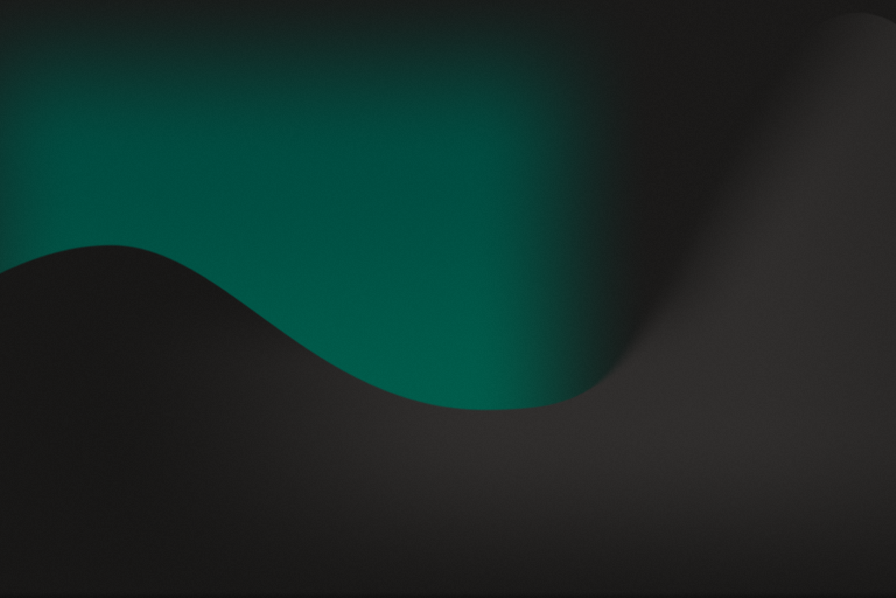
A Shadertoy shader for this background:

```glsl
// Dark satin wave rolling in front of a soft emerald glow, with fine grain.

const float PI = 3.14159265;
const vec3 NIGHT = vec3(0.104, 0.100, 0.097);
const vec3 EMERALD_TOP = vec3(0.0, 0.300, 0.255);
const vec3 EMERALD_LOW = vec3(0.0, 0.362, 0.295);
const vec3 WAVE_SHADE = vec3(0.094, 0.091, 0.088);
const vec3 WAVE_LIT = vec3(0.188, 0.180, 0.176);

float hash(vec2 cell) {
    vec3 h = fract(cell.xyx * vec3(0.1031, 0.1030, 0.0973));
    h += dot(h, h.yzx + 33.33);
    return fract((h.x + h.y) * h.z);
}

// Half a cosine period between two heights; skew bends its timing.
float swell(float t, float from, float to, vec2 skew) {
    t += skew.x * sin(PI * t) + skew.y * sin(2.0 * PI * t);
    return mix(from, to, 0.5 - 0.5 * cos(PI * t));
}

// Crest, trough and tall right crest, evenly spaced across the canvas.
float waveHeight(float x) {
    float t = (x - 0.124) / 0.4167;
    if (t < 0.0) return swell(t + 1.0, 0.358, 0.590, vec2(0.0));
    if (t < 1.0) return swell(t, 0.590, 0.3145, vec2(0.058, 0.0));
    return swell(t - 1.0, 0.3145, 0.9785, vec2(-0.11, -0.05));
}

// Glow that fades at the left, right and top.
vec3 backdrop(vec2 p) {
    float across = smoothstep(-0.145, 0.09, p.x)
                 * (1.0 - smoothstep(0.52, 0.732, p.x));
    float down = 1.0 - smoothstep(0.727, 1.049, p.y);
    vec3 emerald = mix(EMERALD_LOW, EMERALD_TOP, smoothstep(0.3, 0.78, p.y));
    return mix(NIGHT, emerald, across * down);
}

// Broad sheen: diagonal on the right hill, dim at the left and bottom.
vec3 waveSurface(vec2 p) {
    float slant = 1.26 * (p.x - 0.71) - 0.54 * (p.y - 0.473);
    float hill = smoothstep(-0.06, 0.146, slant);
    float valley = 1.0 - smoothstep(0.375, 0.53, p.y);
    float sheen = 1.0 - (1.0 - hill) * (1.0 - valley);
    sheen *= smoothstep(0.10, 0.56, p.x + 0.12 * (p.y - 0.3));
    sheen *= smoothstep(-0.06, 0.30, p.y);
    sheen *= 1.0 - 0.25 * smoothstep(0.82, 1.05, p.x);
    return mix(WAVE_SHADE, WAVE_LIT, sheen);
}

void mainImage(out vec4 fragColor, in vec2 fragCoord) {
    vec2 p = fragCoord / iResolution.xy;

    // Crisp rim, melting into the dark on the rising slope
    float melt = smoothstep(0.65, 0.77, p.x) * (1.0 - smoothstep(0.80, 0.90, p.x));
    float rimWidth = mix(0.0025, 0.07, melt);
    float cover = smoothstep(-rimWidth, rimWidth, waveHeight(p.x) - p.y);
    vec3 color = mix(backdrop(p), waveSurface(p), cover);

    // Dark lower border and film grain
    color *= mix(0.75, 1.0, smoothstep(0.0, 0.012, p.y));
    color += 0.012 * (hash(floor(p * vec2(768.0, 512.0))) - 0.5);
    fragColor = vec4(color, 1.0);
}
```
